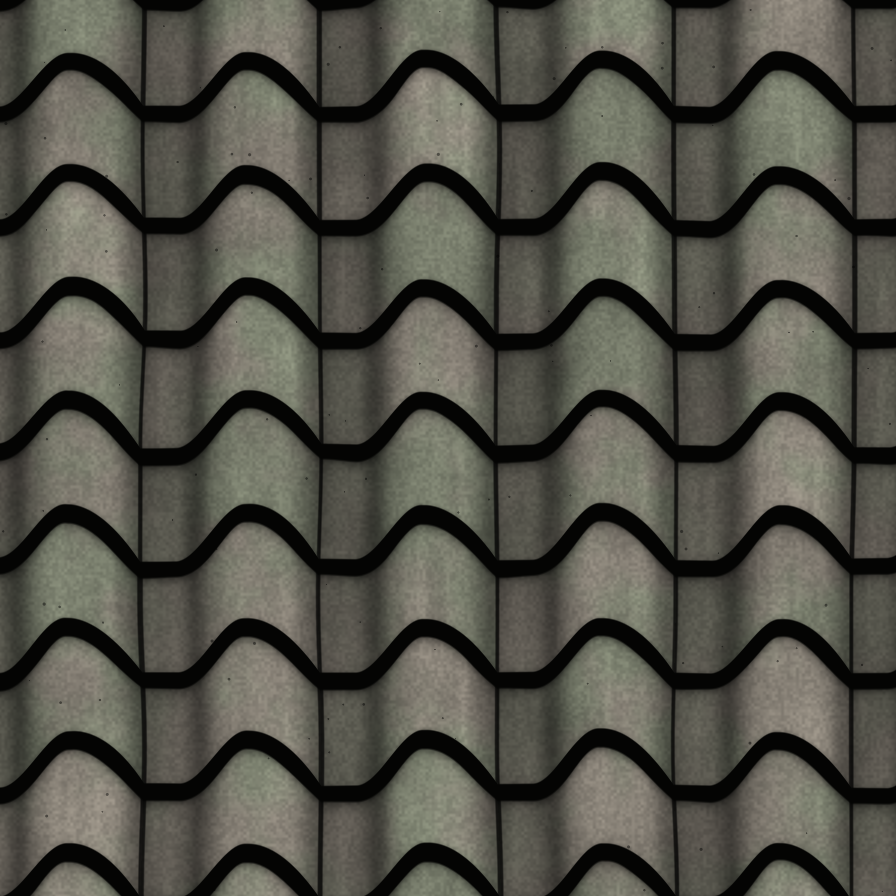
Reproduce this texture procedurally as a WebGL 2 fragment shader.

```glsl
#version 300 es
precision highp float;

uniform vec2 u_resolution;
out vec4 fragColor;

float hash(vec2 p) {
    vec3 q = fract(vec3(p.xyx) * 0.1031);
    q += dot(q, q.yzx + 33.33);
    return fract((q.x + q.y) * q.z);
}

float noise(vec2 p) {
    vec2 i = floor(p), f = fract(p);
    f = f * f * (3.0 - 2.0 * f);
    return mix(mix(hash(i), hash(i + vec2(1, 0)), f.x),
               mix(hash(i + vec2(0, 1)), hash(i + vec2(1, 1)), f.x), f.y);
}

float fbm(vec2 p) {
    float sum = 0.0, amp = 0.5;
    for (int i = 0; i < 4; i++) {
        sum += amp * noise(p);
        p = p * 2.03 + 17.0;
        amp *= 0.5;
    }
    return sum;
}

// Height of a tile across its width: flat pan, then a round cover
float profile(float u) {
    float fall = max(u - 0.6, 0.0) / 0.4;
    return smoothstep(0.2, 0.58, u) - pow(fall, 1.9);
}

// Scattered pits: one small dot in some cells of a fine grid
float pits(vec2 p) {
    vec2 cell = floor(p * 48.0);
    vec2 center = 0.25 + 0.5 * vec2(hash(cell + 3.0), hash(cell + 71.0));
    float radius = 0.05 + 0.07 * hash(cell + 29.0);
    float dotMask = 1.0 - smoothstep(radius * 0.4, radius, length(fract(p * 48.0) - center));
    return dotMask * step(0.93, hash(cell + 11.0));
}

void main() {
    vec2 uv = gl_FragCoord.xy / u_resolution;
    float soft = max(1.2 / u_resolution.y, 0.0016);

    // Slight unevenness in how the tiles were laid
    vec2 p = uv + 0.007 * (vec2(noise(uv * 6.0 + 40.0), noise(uv * 6.0 + 90.0)) - 0.5);

    // Five columns by about eight courses, edges following the profile
    const float tileWidth = 0.198, courseHeight = 0.1263;
    float across = (p.x - 0.1595) / tileWidth;
    float u = fract(across);
    float h = profile(u);
    float along = (p.y - 0.880 - 0.061 * h) / courseHeight;
    float aboveLip = fract(along) * courseHeight;
    float belowLip = courseHeight - aboveLip;
    vec2 tile = vec2(floor(across), floor(along)) + 50.0;
    float variation = hash(tile);

    // Light over pan, flank and cover
    float light = mix(0.36, 0.515, smoothstep(0.3, 0.58, u));
    light -= 0.12 * exp(-pow((u - 0.31) / 0.075, 2.0));
    light *= 1.0 - 0.42 * smoothstep(0.8, 1.0, u);
    light *= 1.0 - 0.25 * exp(-u / 0.05);
    light *= 0.95 + 0.1 * variation;

    // Weathering: blotches, faint runs down the slope, grain and pits
    light *= 0.89 + 0.23 * fbm(p * 22.0);
    light *= 0.95 + 0.1 * noise(vec2(p.x * 110.0, p.y * 9.0) + tile);
    light *= 0.91 + 0.18 * noise(uv * 300.0);
    light *= 1.0 - 0.45 * pits(p);

    // Greenish and pinkish patches
    vec3 moss = vec3(0.97, 1.01, 0.87), dust = vec3(1.03, 0.98, 0.90);
    float patchMix = smoothstep(0.3, 0.7, fbm(p * 13.0 + tile) + 0.25 * (variation - 0.4));
    patchMix = mix(patchMix, 1.0, 0.5 * (1.0 - smoothstep(0.2, 0.4, u)));
    vec3 color = light * mix(moss, dust, patchMix);

    // Dark joint between neighbouring tiles
    float seam = min(u, 1.0 - u) * tileWidth;
    float seamWidth = 0.0008 + 0.0012 * hash(tile.yy + floor(across + 0.5));
    color *= 1.0 - 0.75 * (1.0 - smoothstep(seamWidth, seamWidth + 1.5 * soft, seam));

    // Black lip gap, wider on the slopes, with a soft shadow beneath
    float gap = 0.0172 + 0.002 * h + 0.0065 * 4.0 * h * (1.0 - h);
    gap += 0.003 * (noise(p * 25.0) - 0.5);
    color *= 1.0 - 0.5 * exp(-max(belowLip - gap, 0.0) / 0.006);
    color *= 1.0 - 0.25 * exp(-aboveLip / 0.003);
    float surface = smoothstep(gap - soft, gap + soft, belowLip) * smoothstep(0.0, 1.5 * soft, aboveLip);
    color = mix(vec3(0.016, 0.017, 0.012), color, surface);

    fragColor = vec4(color, 1.0);
}
```
